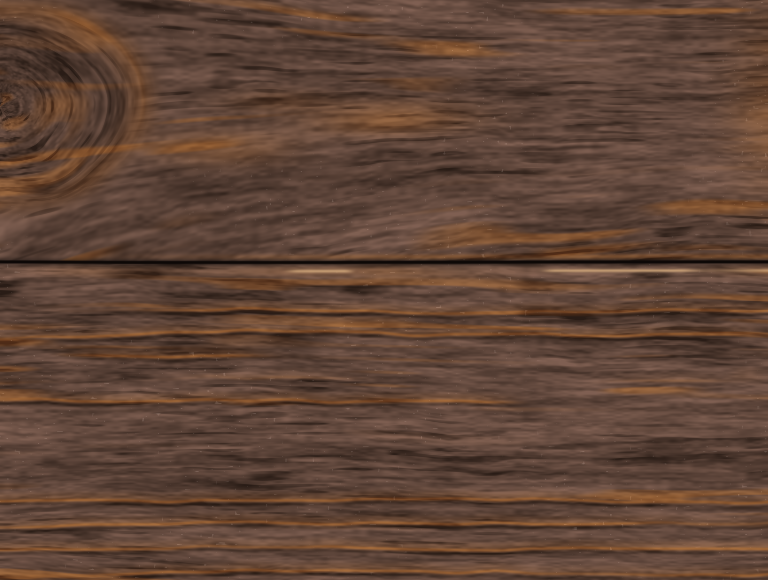
Give the GLSL for this texture, as a Shadertoy shader.

```glsl
float hash(vec2 p) {
    vec3 q = fract(vec3(p.xyx) * 0.1031);
    q += dot(q, q.yzx + 33.33);
    return fract((q.x + q.y) * q.z);
}

float noise(vec2 p) {
    vec2 i = floor(p), f = fract(p);
    f = f * f * (3.0 - 2.0 * f);
    return mix(mix(hash(i), hash(i + vec2(1, 0)), f.x),
               mix(hash(i + vec2(0, 1)), hash(i + vec2(1, 1)), f.x), f.y);
}

float bump(float d, float width) {
    return exp(-d * d / (width * width));
}

float patchAt(vec2 p, vec2 center, vec2 size) {
    vec2 q = (p - center) / size;
    return exp(-dot(q, q));
}

// Brightness of the fibres; they run along x
float fibres(vec2 g) {
    g.y += 0.012 * noise(g * vec2(5, 8)) + 0.004 * noise(g * vec2(18, 30));
    float fine = 0.45 * noise(g * vec2(9, 140)) + 0.3 * noise(g * vec2(24, 230))
               + 0.25 * noise(g * vec2(75, 290));
    float broad = noise(g * vec2(3, 22));
    float pores = smoothstep(0.6, 0.85, noise(g * vec2(13, 175) + 40.0));
    return 0.7 + 1.05 * (fine - 0.5) + 0.3 * (broad - 0.5)
         - 0.35 * pores * smoothstep(0.2, 0.7, noise(g * vec2(4, 12) + 9.0));
}

// Thin ochre streaks gathered in loose groups
float streaks(vec2 g) {
    g.y += 0.012 * noise(g * vec2(5, 8));
    return smoothstep(0.66, 0.92, noise(g * vec2(4.5, 85) + 70.0))
         * smoothstep(0.35, 0.75, noise(g * vec2(2, 10) + 20.0));
}

void mainImage(out vec4 fragColor, in vec2 fragCoord) {
    vec2 p = fragCoord / iResolution.y;
    float pixel = 1.0 / iResolution.y;
    float seam = p.y - 0.548 - 0.002 * (noise(vec2(p.x * 4.0, 3.0)) - 0.5);
    float tone, ochre, pale = 0.0;

    if (seam > 0.0) {
        // Upper plank: grain fans out around a knot at the left
        vec2 q = p - vec2(0.0, 0.82);
        q.y += 0.025 * (noise(p * vec2(3, 4)) - 0.5);
        vec2 g = vec2(p.x, q.y / (1.0 + 0.9 * exp(-2.2 * p.x)) - 0.02 * p.x) + 7.0;
        tone = fibres(g);
        ochre = 0.75 * streaks(g);
        float flame = p.x + 5.0 * abs(q.y + 0.04 * p.x);
        tone += 0.16 * (noise(vec2(flame * 6.0, 2.0)) - 0.5);

        // Knot rings
        float r = length(q / vec2(0.25, 0.17)) + 0.12 * (noise(p * 9.0) - 0.5);
        float angle = atan(q.y, q.x + 0.001);
        float knot = 1.0 - smoothstep(0.85, 1.15, r);
        float ring = noise(vec2(angle * 1.2 + 5.0, r * 10.0));
        float ringTone = fibres(vec2(angle * 0.2, r * 0.19) + 3.0) - 0.08;
        tone = mix(tone, ringTone + 0.3 * (ring - 0.5), knot);
        tone -= 0.2 * patchAt(p, vec2(0.0, 0.82), vec2(0.08, 0.07));
        ochre += 0.6 * knot * smoothstep(0.62, 0.9, ring);
        ochre += 0.4 * bump(r - 0.98, 0.11) * smoothstep(0.1, 0.5, noise(p * 7.0));

        // Warm stains
        float stain = patchAt(p, vec2(0.67, 0.797), vec2(0.13, 0.024))
                    + 0.7 * patchAt(p, vec2(0.38, 0.745), vec2(0.12, 0.026))
                    + 0.5 * patchAt(p, vec2(0.47, 0.825), vec2(0.09, 0.018))
                    + 0.7 * patchAt(p, vec2(1.33, 0.83), vec2(0.07, 0.15));
        ochre += 0.7 * stain * (0.4 + 0.9 * noise(g * vec2(5, 75)));

        // Worn edge beside the seam
        ochre += 0.65 * bump(seam - 0.009, 0.005) * smoothstep(0.0, 0.9, p.x);
        tone -= 0.15 * bump(seam - 0.02, 0.008);
    } else {
        // Lower plank: straight grain, calm in the middle
        vec2 g = p + vec2(0.0, 0.012 * (noise(p * vec2(2, 5)) - 0.5) + 0.012 * p.x);
        float calm = smoothstep(0.14, 0.18, p.y) * (1.0 - smoothstep(0.28, 0.33, p.y));
        tone = fibres(g) + 0.03 * calm;
        ochre = 0.7 * streaks(g) * (1.0 - 0.9 * calm);

        // Raised ridges, each with a crack below it
        for (int i = 0; i < 9; i++) {
            float k = float(i);
            bool low = i < 4;
            float y = low ? 0.01 + 0.042 * k : 0.31 + 0.038 * (k - 4.0);
            y += 0.014 * (noise(vec2(p.x * 2.5, k * 7.0)) - 0.5)
               + 0.005 * (noise(vec2(p.x * 14.0, k * 5.0)) - 0.5);
            float present = smoothstep(0.3, 0.65, noise(vec2(p.x * 3.0 + k * 3.7, k)));
            present = low ? 0.5 + 0.5 * present : present;
            float d = p.y - y;
            ochre += present * (0.8 * bump(d, 0.003) + 0.25 * bump(d - 0.006, 0.008));
            tone -= 0.4 * present * bump(d + 0.006, 0.0035);
        }

        // Dark blots in the upper part
        float blot = smoothstep(0.72, 0.95, noise(p * vec2(8, 38) + 11.0));
        tone -= 0.5 * blot * smoothstep(0.36, 0.42, p.y);

        // Rounded edge with pale chips
        tone += 0.16 * bump(seam + 0.016, 0.011);
        ochre += 0.3 * bump(seam + 0.016, 0.01) * noise(vec2(p.x * 6.0, 8.0));
        pale = bump(seam + 0.015, 0.003) * smoothstep(0.62, 0.8, noise(vec2(p.x * 9.0, 31.0)))
             * smoothstep(0.35, 0.55, p.x);
    }

    // Colour the wood, then add dust specks
    vec3 color = mix(vec3(0.16, 0.11, 0.085), vec3(0.455, 0.34, 0.29), clamp(tone, 0.0, 1.15));
    vec3 ochreColor = mix(vec3(0.36, 0.19, 0.09), vec3(0.66, 0.43, 0.23), clamp(tone, 0.0, 1.0));
    color = mix(color, ochreColor, clamp(ochre, 0.0, 0.9));
    float speck = smoothstep(0.9, 1.0, noise(p * vec2(150, 230) + 5.0));
    color += 0.1 * speck * smoothstep(0.4, 0.8, noise(p * 6.0));
    color = mix(color, vec3(0.8, 0.64, 0.47), 0.85 * pale);

    // Seam with a soft shadow
    color *= 1.0 - 0.45 * bump(seam, 0.007);
    float gap = 1.0 - smoothstep(0.0025 - pixel, 0.0025 + pixel, abs(seam));
    color = mix(color, vec3(0.05, 0.03, 0.025), gap);
    fragColor = vec4(color, 1.0);
}
```
